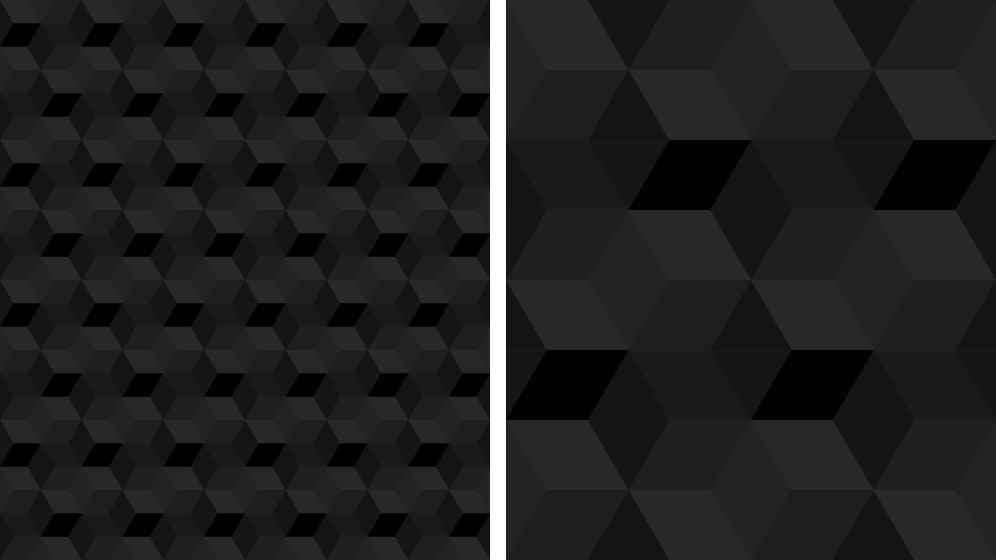
Left, the full canvas; right, a detail of the centre.
Write a WebGL 1 fragment shader that draws this pattern.

```glsl
precision highp float;
// Tumbling charcoal rhombi and triangles with rows of black rhombi, 6 by 4 repeats.

uniform vec2 u_resolution;

// Shades along one band: right-leaning rhombus, down triangle,
// left-leaning rhombus, up triangle.
vec4 bandShades(float kind) {
  if (kind < 0.5) return vec4(0.157, 0.137, 0.119, 0.080);
  if (kind < 1.5) return vec4(0.103, 0.083, 0.002, 0.080);
  return vec4(0.155, 0.081, 0.121, 0.137);
}

// p is in triangle sides across and triangle heights down.
float facetShade(vec2 p) {
  float band = floor(p.y);
  float depth = p.y - band;
  float kind = mod(band, 3.0);
  vec4 shades = bandShades(kind);

  // Every other band slides by half a repeat; slanted edges split it in four.
  float slant = 0.5 * depth;
  float x = mod(p.x - 1.5 * mod(band, 2.0) - slant, 3.0);
  float shade = shades.w;
  if (x < 1.0) shade = shades.x;
  else if (x < 2.0 - 2.0 * slant) shade = shades.y;
  else if (x < 3.0 - 2.0 * slant) shade = shades.z;

  // Faint joint along the dark bands, hidden on the black rhombi.
  float joint = 1.0 - step(0.035, min(depth, 1.0 - depth));
  bool darkBand = kind > 0.5 && kind < 1.5;
  if (darkBand && shade > 0.05) shade += 0.012 * joint;
  return shade;
}

void main() {
  // Average a 4 by 4 grid of samples to smooth the edges.
  float total = 0.0;
  for (int j = 0; j < 4; j++) {
    for (int i = 0; i < 4; i++) {
      vec2 offset = (vec2(float(i), float(j)) - 1.5) / 4.0;
      vec2 uv = (gl_FragCoord.xy + offset) / u_resolution;
      total += facetShade(vec2(18.0 * uv.x, 24.0 * (1.0 - uv.y)));
    }
  }
  gl_FragColor = vec4(vec3(total / 16.0), 1.0);
}
```
